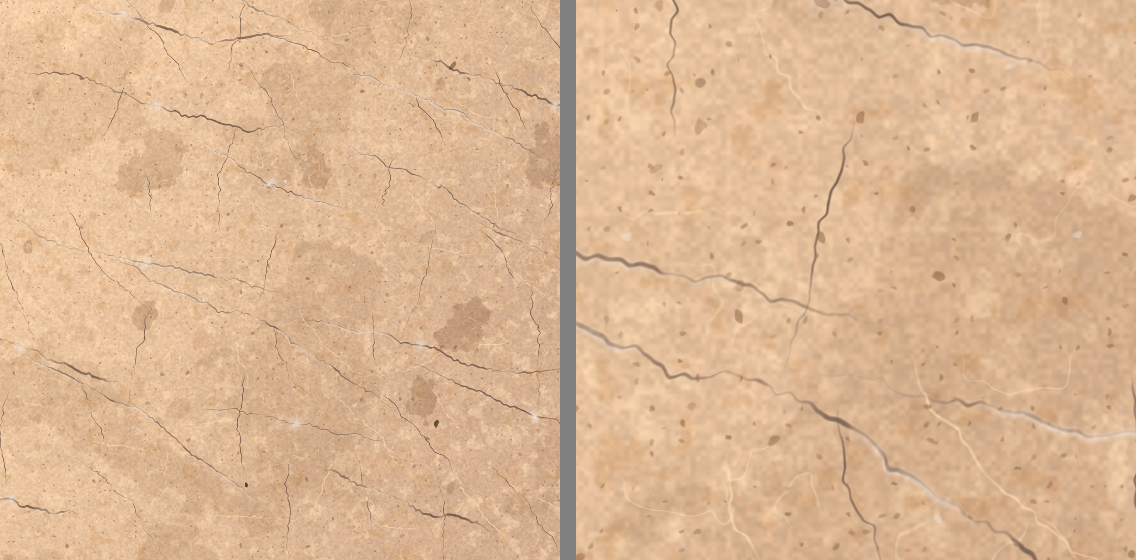
Left: the whole. Right: its middle third, enlarged.
This texture is drawn by a three.js fragment shader. Its source:

```glsl
varying vec2 vUv;

const vec3 LIT_STONE = vec3(0.960, 0.812, 0.655);
const vec3 SHADED_STONE = vec3(0.838, 0.690, 0.565);
const vec3 PATCH_TINT = vec3(0.865, 0.830, 0.795);
const vec3 CRACK_COLOR = vec3(0.440, 0.345, 0.290);
const vec3 CALCITE = vec3(0.935, 0.870, 0.815);
const vec3 CREAM_VEIN = vec3(0.955, 0.825, 0.675);
const vec3 OCHRE = vec3(0.800, 0.580, 0.360);
const vec3 SPECK_COLOR = vec3(0.570, 0.410, 0.270);
const vec3 PIT_COLOR = vec3(0.280, 0.210, 0.120);
const int PATCHES = 19;
const int LONG_CRACKS = 17;
const int STEEP_CRACKS = 30;
const int CREAM_VEINS = 44;
const float MOTTLE = 0.06;
const float GRAIN = 0.15;
const float STAIN = 0.38;
const float EDGE = 0.0010;

float hash(vec2 p) {
  vec3 q = fract(p.xyx * 0.1031);
  q += dot(q, q.yzx + 33.33);
  return fract((q.x + q.y) * q.z);
}
vec2 hash2(float n) { return vec2(hash(vec2(n, 1.7)), hash(vec2(n, 9.2))); }

float noise(vec2 p) {
  vec2 i = floor(p), f = fract(p);
  f = f * f * (3.0 - 2.0 * f);
  return mix(mix(hash(i), hash(i + vec2(1.0, 0.0)), f.x),
             mix(hash(i + vec2(0.0, 1.0)), hash(i + 1.0), f.x), f.y);
}
float fbm(vec2 p) {
  float sum = 0.0, gain = 0.533;
  for (int i = 0; i < 4; i++) {
    sum += gain * noise(p);
    p = mat2(1.6, 1.2, -1.2, 1.6) * p + 7.3;
    gain *= 0.5;
  }
  return sum;
}

// Evenly spread positions from an additive recurrence
vec2 scatter(float id) { return fract(vec2(0.31, 0.17) + id * vec2(0.7549, 0.5698)); }
vec2 turn(vec2 p, float a) { return mat2(cos(a), -sin(a), sin(a), cos(a)) * p; }

// Jagged, broken, tapering line; calcite sets the amount of white filling
void drawVein(inout vec3 color, vec2 p, float id, float tilt, float spread,
              float reach, float width, vec3 tint, float calcite) {
  vec2 rnd = hash2(id);
  vec2 q = turn(p - scatter(id), tilt + spread * (rnd.x - 0.5));
  float along = abs(q.x) / (reach * mix(0.35, 1.0, rnd.y));
  if (along > 1.0 || abs(q.y) > 0.07) return;
  float lane = id * 5.31;
  q.y += 0.050 * (noise(vec2(q.x * 7.0 + 40.0, lane)) - 0.5)
       + 0.012 * (noise(vec2(q.x * 36.0 + 90.0, lane)) - 0.5)
       + 0.005 * (noise(vec2(q.x * 150.0 + 200.0, lane)) - 0.5);
  float taper = 1.0 - smoothstep(0.5, 1.0, along);
  float presence = smoothstep(0.2, 0.7, 0.6 * noise(vec2(q.x * 20.0 + 60.0, lane + 3.0))
                                      + 0.4 * noise(vec2(q.x * 75.0 + 80.0, lane + 5.0)));
  float filling = smoothstep(0.45, 0.85, noise(vec2(q.x * 14.0 + 70.0, lane + 8.0)));
  float halo = 1.0 - smoothstep(0.0, 0.0045, abs(q.y + 0.0012));
  color = mix(color, CALCITE, calcite * taper * halo * (0.08 + 0.7 * filling));
  float w = width * mix(0.5, 1.3, presence) * (0.4 + 0.6 * taper);
  float line = 1.0 - smoothstep(max(w - EDGE, 0.0), w + EDGE, abs(q.y));
  color = mix(color, tint, line * taper * mix(0.2, 0.9, presence) * (1.0 - 0.6 * calcite * filling));
  float knot = exp(-dot(q, q) / 0.0001) * step(0.4, rnd.x);
  color = mix(color, CALCITE, min(calcite * knot * fbm(p * 90.0) * 1.9, 1.0));
}

// Sparse oval grains of varied strength, one at most per cell
float flecks(vec2 p, float cells, float density, float size, float seed) {
  vec2 cell = floor(p * cells);
  vec2 rnd = hash2(hash(cell + seed) * 900.0);
  vec2 q = turn(fract(p * cells) - mix(vec2(0.3), vec2(0.7), rnd), rnd.y * 6.28);
  q += 0.12 * (vec2(noise(p * cells * 5.0), noise(p * cells * 5.0 + 31.0)) - 0.5);
  float radius = size * mix(0.4, 1.0, rnd.x), soft = EDGE * cells;
  float shape = 1.0 - smoothstep(radius - soft, radius + soft, length(q * vec2(1.0, 1.6)));
  return shape * step(hash(cell + seed + 57.0), density) * mix(0.4, 1.0, rnd.y);
}

void main() {
  vec2 p = vUv;
  // Lit ground with mottling
  float shade = clamp(0.80 * p.x + 0.42 * (1.0 - p.y), 0.0, 1.0);
  vec3 color = mix(LIT_STONE, SHADED_STONE, shade) * (1.0 + MOTTLE * (fbm(p * 16.0) - 0.5));
  color = mix(color, CREAM_VEIN, 0.55 * smoothstep(0.56, 0.74, fbm(p * 64.0 + 5.0)));
  color = mix(color, OCHRE, 0.28 * smoothstep(0.59, 0.78, fbm(p * 60.0 + 19.0)));
  // Faint stains and compact brown patches
  float ragged = 0.6 * fbm(p * 22.0) + 0.4 * fbm(p * 75.0) - 0.5;
  float patchMask = STAIN * smoothstep(0.61, 0.64, fbm(p * 4.2 + 2.6) + 0.22 * ragged);
  for (int i = 0; i < PATCHES; i++) {
    float id = float(i) + 0.5;
    vec2 rnd = hash2(id + 80.0);
    vec2 q = turn(p - scatter(id + 11.0), 0.4 + rnd.x) * vec2(0.8, 1.25);
    float d = length(q) - mix(0.009, 0.054, rnd.y * rnd.y) * (1.0 + 2.0 * ragged);
    patchMask = max(patchMask, (1.0 - smoothstep(-0.002, 0.002, d)) * mix(0.5, 0.95, rnd.x));
  }
  color *= mix(vec3(1.0), PATCH_TINT, patchMask * (0.9 + 0.8 * ragged));
  // Hairline cream network
  float web = 1.0 - smoothstep(0.002, 0.012, abs(fbm(p * 15.0 + 3.0) - 0.5));
  color = mix(color, CREAM_VEIN, 0.5 * web * smoothstep(0.45, 0.7, noise(p * 21.0 + 8.0)));
  // Vein families: cream, steep, long
  for (int i = 0; i < CREAM_VEINS; i++)
    drawVein(color, p, float(i) + 200.0, -0.9, 3.0, 0.10, 0.0006, CREAM_VEIN, 0.0);
  for (int i = 0; i < STEEP_CRACKS; i++)
    drawVein(color, p, float(i) + 120.0, -1.3, 1.1, 0.14, 0.0004, CRACK_COLOR, 0.08);
  for (int i = 0; i < LONG_CRACKS; i++) {
    float rank = hash(vec2(float(i), 4.0));
    float width = mix(0.0006, 0.0021, rank * rank);
    drawVein(color, p, float(i) + 30.0, -0.32, 0.45, 0.40, width, CRACK_COLOR, 0.7);
  }
  // Specks, chips, pits and grain
  color = mix(color, SPECK_COLOR, 0.60 * flecks(p, 110.0, 0.15, 0.25, 3.0));
  color = mix(color, SPECK_COLOR, 0.65 * flecks(p + 0.37, 42.0, 0.07, 0.19, 11.0));
  color = mix(color, CALCITE, 0.8 * flecks(p + 0.13, 48.0, 0.025, 0.18, 23.0));
  color = mix(color, PIT_COLOR, flecks(p + 0.71, 9.0, 0.04, 0.09, 41.0));
  color *= 1.0 + GRAIN * (0.65 * noise(p * 330.0) + 0.35 * noise(p * 170.0 + 9.0) - 0.5);
  gl_FragColor = vec4(color, 1.0);
}
```
